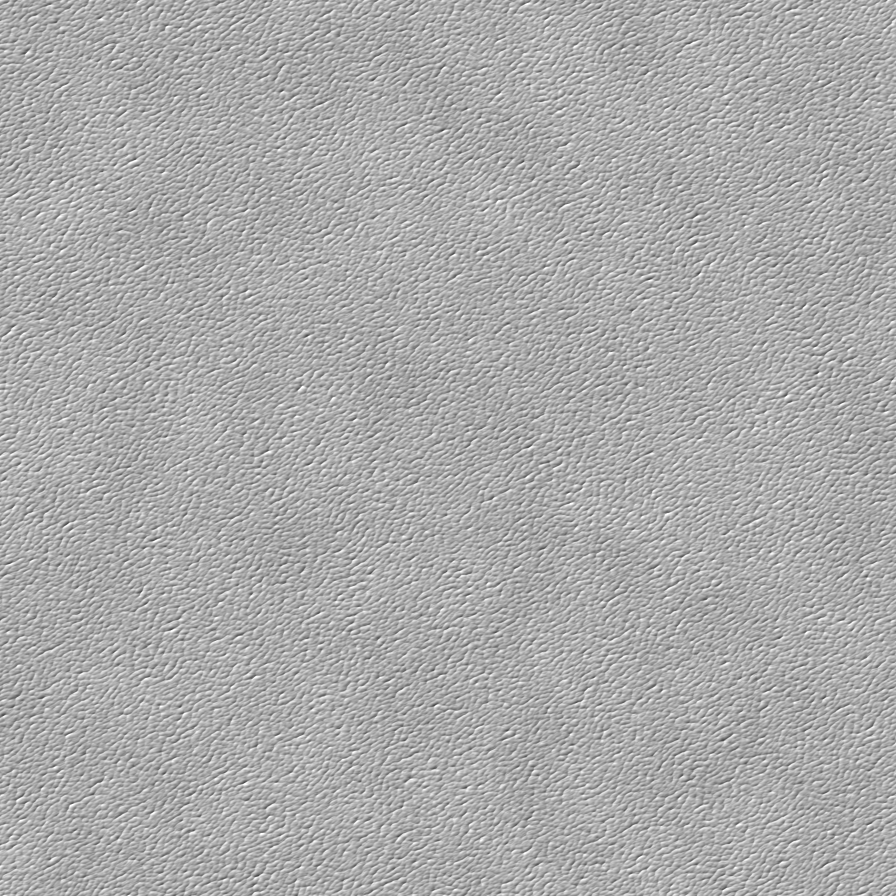
Give the GLSL for this texture, as a Shadertoy shader.

```glsl
#define GRAIN_ANGLE 0.47
#define GRAIN_CELLS vec2(158.0, 260.0)
#define FINE_SCALE 1.3
#define FINE_WEIGHT 0.4
#define MELT 5.0
#define BASE_GREY 0.667
#define RELIEF 0.43
#define GRAIN_TONE 0.05
#define MOTTLE_CELLS 15.0
#define MOTTLE_TONE 0.038
#define WARP 0.0011
#define SAMPLES 2

vec3 hash3(vec2 p) {
    vec3 q = fract(p.xyx * vec3(0.1031, 0.1030, 0.0973));
    q += dot(q, q.yxz + 33.33);
    return fract((q.xxy + q.yzz) * q.zyx);
}

// Soft cellular noise: xy is the slope of the bumps, z a random tone per cell
vec3 softCells(vec2 p) {
    vec2 cell = floor(p);
    vec3 sum = vec3(0.0);
    float total = 0.0;
    for (int y = -1; y <= 1; y++)
    for (int x = -1; x <= 1; x++) {
        vec2 id = cell + vec2(x, y);
        vec3 rnd = hash3(id);
        vec2 away = p - id - rnd.xy;
        float weight = exp(-MELT * dot(away, away));
        sum += weight * vec3(away, rnd.z - 0.5);
        total += weight;
    }
    return sum / total;
}

mat2 rotation(float a) {
    return mat2(cos(a), -sin(a), sin(a), cos(a));
}

// Layered sines bend the grain so that its direction wanders
vec2 bend(vec2 p) {
    vec2 wave = sin(p.yx * vec2(43.0, 37.0) + 2.0 * sin(p * 17.0));
    wave += 0.6 * sin(p.yx * vec2(89.0, 97.0) + p * 31.0 + 1.7);
    return p + WARP * wave;
}

float leatherGrey(vec2 uv) {
    vec2 p = bend(uv);

    // Short bumps lit from the upper left, with finer wrinkles across them
    vec3 coarse = softCells(rotation(GRAIN_ANGLE) * p * GRAIN_CELLS + 7.0);
    vec2 fineP = rotation(GRAIN_ANGLE - 0.2) * p * GRAIN_CELLS * FINE_SCALE;
    vec3 fine = softCells(fineP + 61.0);
    float slope = coarse.y - 0.15 * coarse.x + FINE_WEIGHT * fine.y;

    // Broad, faint patches of light and shade
    float mottle = softCells(uv * MOTTLE_CELLS + 3.0).z
                 + 0.6 * softCells(uv * MOTTLE_CELLS * 2.3 + 19.0).z;

    return BASE_GREY + RELIEF * slope
         + GRAIN_TONE * coarse.z + MOTTLE_TONE * mottle;
}

void mainImage(out vec4 fragColor, in vec2 fragCoord) {
    // Average a small grid of samples to smooth the edges
    float grey = 0.0;
    for (int y = 0; y < SAMPLES; y++)
    for (int x = 0; x < SAMPLES; x++) {
        vec2 offset = (vec2(x, y) + 0.5) / float(SAMPLES) - 0.5;
        grey += leatherGrey((fragCoord + offset) / iResolution.y);
    }
    grey /= float(SAMPLES * SAMPLES);
    fragColor = vec4(vec3(clamp(grey, 0.0, 1.0)), 1.0);
}
```
